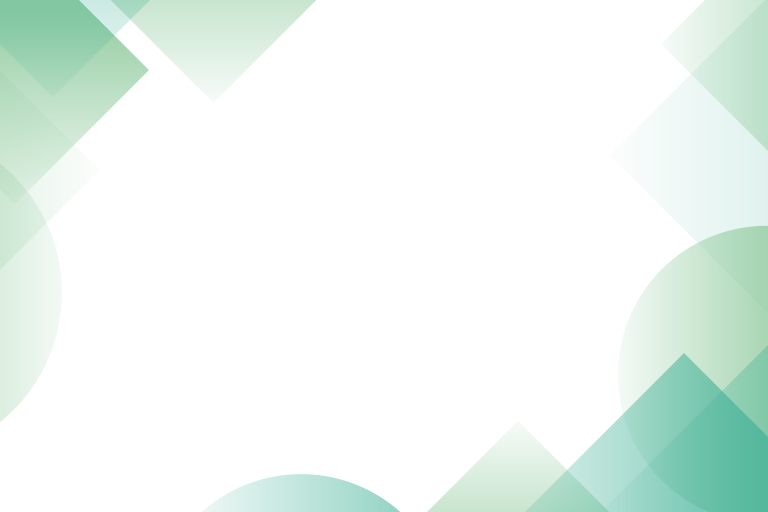
This background is drawn by a WebGL 1 fragment shader. Its source:

```glsl
precision highp float;

uniform vec2 u_resolution;

#define ASPECT 1.5
#define PAPER vec3(1.0)
#define TEAL vec3(0.27, 0.70, 0.60)
#define LEAF vec3(0.60, 0.81, 0.65)
#define EDGE_PIXELS 1.0

// Signed distances, in units of the canvas height
float diamond(vec2 p, vec2 center, float radius) {
  vec2 q = abs(p - center);
  return (q.x + q.y - radius) * 0.7071;
}

float circle(vec2 p, vec2 center, float radius) {
  return length(p - center) - radius;
}

// Opacity running from alphaA at position a to alphaB at position b
float fade(float v, float a, float b, float alphaA, float alphaB) {
  return mix(alphaA, alphaB, clamp((v - a) / (b - a), 0.0, 1.0));
}

// Lays a translucent shape with a smooth edge over the colour below
vec3 layer(vec3 below, vec3 tint, float dist, float alpha) {
  float coverage = clamp(0.5 - dist * u_resolution.y / EDGE_PIXELS, 0.0, 1.0);
  return mix(below, tint, coverage * alpha);
}

vec3 topLeft(vec3 color, vec2 p) {
  color = layer(color, LEAF, diamond(p, vec2(0.0, 0.668), 0.195),
                fade(p.x, 0.0, 0.195, 0.25, 0.03));
  color = layer(color, LEAF, circle(p, vec2(-0.203, 0.428), 0.324),
                fade(p.x, 0.0, 0.121, 0.34, 0.12));
  color = layer(color, LEAF, diamond(p, vec2(0.417, 1.099), 0.3),
                fade(p.y, 0.799, 1.0, 0.08, 0.54));
  color = layer(color, LEAF, diamond(p, vec2(0.029, 0.863), 0.262),
                fade(p.y, 0.60, 0.96, 0.12, 1.0));
  return layer(color, TEAL, diamond(p, vec2(0.1035, 1.0605), 0.25),
               fade(p.y, 0.81, 1.0, 0.08, 0.28));
}

vec3 topRight(vec3 color, vec2 p) {
  color = layer(color, TEAL, diamond(p, vec2(1.591, 0.697), 0.4),
                fade(p.x, 1.191, 1.5, 0.02, 0.165));
  return layer(color, LEAF, diamond(p, vec2(1.641, 0.914), 0.35),
               fade(p.x, 1.291, 1.5, 0.08, 0.52));
}

vec3 bottomEdge(vec3 color, vec2 p) {
  color = layer(color, TEAL, circle(p, vec2(0.588, -0.217), 0.291),
                fade(p.x, 0.395, 0.783, 0.10, 0.57));
  return layer(color, LEAF, diamond(p, vec2(1.012, -0.122), 0.3),
               fade(p.y, 0.178, 0.0, 0.08, 0.54));
}

vec3 bottomRight(vec3 color, vec2 p) {
  color = layer(color, LEAF, circle(p, vec2(1.498, 0.268), 0.291),
                fade(p.x, 1.207, 1.5, 0.10, 0.85));
  color = layer(color, TEAL, diamond(p, vec2(1.574, 0.0), 0.4),
                fade(p.x, 1.174, 1.5, 0.05, 0.40));
  return layer(color, TEAL, diamond(p, vec2(1.336, -0.0895), 0.4),
               fade(p.x, 1.026, 1.5, 0.20, 0.76));
}

void main() {
  vec2 p = gl_FragCoord.xy / u_resolution * vec2(ASPECT, 1.0);
  vec3 color = topLeft(PAPER, p);
  color = topRight(color, p);
  color = bottomEdge(color, p);
  color = bottomRight(color, p);
  gl_FragColor = vec4(color, 1.0);
}
```
